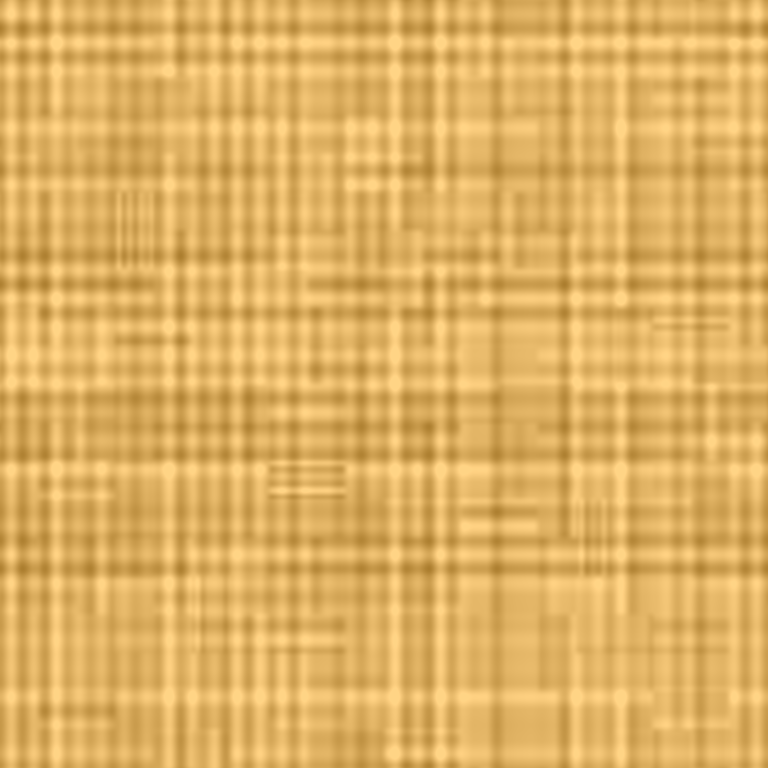
Give the GLSL for this texture, as a three.js fragment shader.

```glsl
// Golden woven cloth: soft bands of vertical and horizontal threads are summed.
// Each axis is wrapped 1D noise; in a grid of patches some threads drift toward
// another strand, or a finer one, with a softened step at the patch edges.

#define PATCHES 20.0      // patches per side, even so that pairs wrap
#define WARP_KNOTS 68.0   // noise knots across, even
#define WEFT_KNOTS 54.0   // noise knots upward, even
#define STRAY_SHARE 0.36  // share of patches with their own strand
#define FINE_SHARE 0.03   // share of patches with doubled threads
#define ALTERNATION 0.42  // regularity of the light and dark threads
#define EDGE_SOFTNESS 0.12
#define CONTRAST 0.225
#define HIGHLIGHT_LIMIT 0.125
#define CLOTH_COLOR vec3(0.885, 0.705, 0.395)

varying vec2 vUv;

float hash(vec2 p) {
  vec3 q = fract(p.xyx * vec3(0.1031, 0.1030, 0.0973));
  q += dot(q, q.yzx + 33.33);
  return fract((q.x + q.y) * q.z);
}

// Brightness of one knot: random, biased toward alternating light and dark
float knot(float index, float count, float strand) {
  float wrapped = mod(index, count);
  float parity = mod(wrapped, 2.0);
  return mix(hash(vec2(wrapped + 0.5, strand * 7.0 + 3.0)), parity, ALTERNATION);
}

// Smooth periodic noise across the threads of one strand
float threads(float position, float count, float strand) {
  float x = position * count;
  float index = floor(x);
  float blend = smoothstep(0.0, 1.0, x - index);
  return mix(knot(index, count, strand), knot(index + 1.0, count, strand), blend);
}

// Threads of one axis in a patch: the main strand, or mostly a stray one
float patchThreads(float position, float count, vec2 cell, float axis) {
  vec2 key = cell + vec2(17.0, 41.0) * (axis + 1.0);
  float choice = hash(key);
  float fine = step(choice, FINE_SHARE);
  float strand = axis + 2.0 + floor(hash(key + 61.0) * 90.0);
  float strength = step(choice, STRAY_SHARE) * mix(0.5, 1.0, hash(key + 23.0));
  float mainThreads = threads(position, count, axis);
  float strayThreads = threads(position, count * (1.0 + fine), strand);
  return mix(mainThreads, strayThreads, strength) - 0.5;
}

// Joins patches in pairs along a thread, staggered from thread to thread
float pairIndex(float along, float across) {
  return floor(mod(along + mod(across, 2.0), PATCHES) * 0.5);
}

// Sum of both thread directions
float weave(vec2 uv, vec2 cell) {
  vec2 warpCell = vec2(cell.x, pairIndex(cell.y, cell.x));
  vec2 weftCell = vec2(pairIndex(cell.x, cell.y), cell.y);
  return patchThreads(uv.x, WARP_KNOTS, warpCell, 0.0)
       + patchThreads(uv.y, WEFT_KNOTS, weftCell, 1.0);
}

void main() {
  // Blend the four nearest patches across narrow soft borders
  vec2 grid = vUv * PATCHES - 0.5;
  vec2 base = floor(grid);
  vec2 border = smoothstep(0.5 - EDGE_SOFTNESS, 0.5 + EDGE_SOFTNESS, grid - base);
  float tone = 0.0;
  for (int j = 0; j < 2; j++) {
    for (int i = 0; i < 2; i++) {
      vec2 corner = vec2(float(i), float(j));
      vec2 weight = mix(1.0 - border, border, corner);
      tone += weight.x * weight.y * weave(vUv, mod(base + corner, PATCHES));
    }
  }

  // Shade the cloth evenly in all channels and flatten the brightest spots
  float shade = min(tone * CONTRAST, HIGHLIGHT_LIMIT);
  gl_FragColor = vec4(CLOTH_COLOR + shade, 1.0);
}
```
